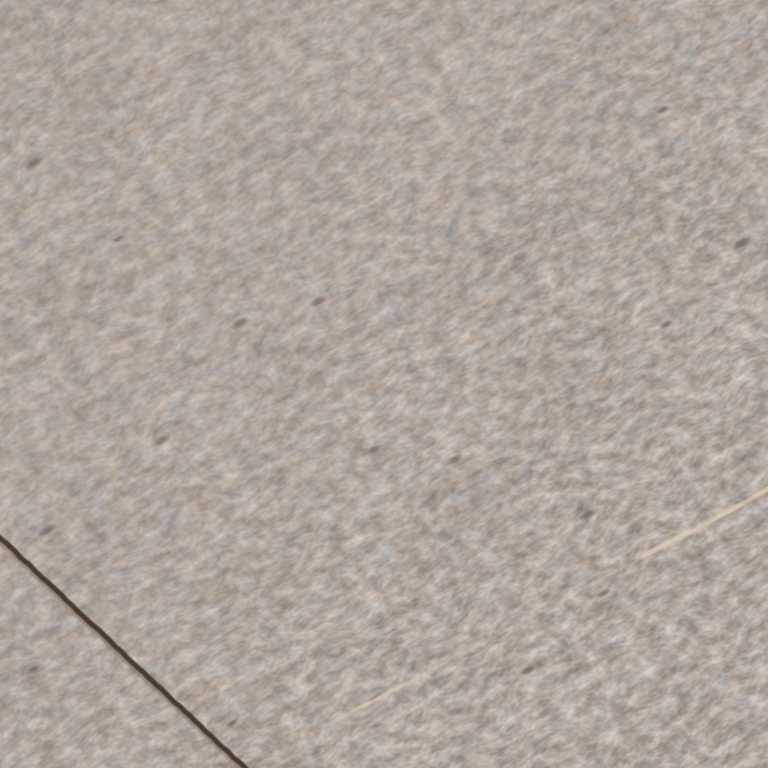
This texture is drawn by a WebGL 1 fragment shader. Its source:

```glsl
precision highp float;
// Weathered pinkish-grey stone paving seen at a slant. Stretched gradient noise
// makes the soft slanting grain, broad noise the mottling; a dark joint,
// a broken pale scratch and a few dark specks are laid over it.

uniform vec2 u_resolution;

const vec3 STONE = vec3(0.690, 0.650, 0.622);
const vec3 JOINT_DARK = vec3(0.25, 0.20, 0.17);
const vec3 JOINT_RIM = vec3(0.55, 0.47, 0.40);
const vec3 SCRATCH_PALE = vec3(0.87, 0.79, 0.70);
const vec3 SPECK_DARK = vec3(0.43, 0.37, 0.36);
const float GRAIN_ANGLE = 0.50;

float hash(vec2 p) {
  return fract(sin(dot(p, vec2(127.1, 311.7))) * 43758.5453);
}

vec2 rotate(vec2 p, float angle) {
  float c = cos(angle), s = sin(angle);
  return vec2(c * p.x + s * p.y, c * p.y - s * p.x);
}

// Dot product of a cell corner's random unit gradient with the offset to it.
float cornerSlope(vec2 cell, vec2 corner, vec2 f) {
  float a = 6.28318 * hash(cell + corner);
  return dot(vec2(cos(a), sin(a)), f - corner);
}

float gradientNoise(vec2 p) {
  vec2 cell = floor(p), f = fract(p);
  vec2 w = f * f * f * (f * (f * 6.0 - 15.0) + 10.0);
  float low = mix(cornerSlope(cell, vec2(0.0), f),
                  cornerSlope(cell, vec2(1.0, 0.0), f), w.x);
  float high = mix(cornerSlope(cell, vec2(0.0, 1.0), f),
                   cornerSlope(cell, vec2(1.0), f), w.x);
  return mix(low, high, w.y);
}

float fractalNoise(vec2 p, float gain) {
  float sum = 0.0, amplitude = 1.0;
  for (int i = 0; i < 3; i++) {
    sum += amplitude * gradientNoise(p);
    p = rotate(p, 0.12) * 1.9 + 17.3;
    amplitude *= gain;
  }
  return sum;
}

// x: position along the segment from 0 to 1, y: signed distance from its line.
vec2 alongAndAcross(vec2 p, vec2 a, vec2 b) {
  vec2 d = b - a;
  float len = length(d);
  return vec2(dot(p - a, d) / (len * len), (d.x * (p.y - a.y) - d.y * (p.x - a.x)) / len);
}

float band(float distanceFromLine, float inner, float outer) {
  return 1.0 - smoothstep(inner, outer, abs(distanceFromLine));
}

// Sparse slanted ellipses, at most one per grid cell.
float specks(vec2 p, float cells, float share) {
  vec2 cell = floor(p * cells);
  vec2 centre = 0.3 + 0.4 * vec2(hash(cell + 3.1), hash(cell + 8.7));
  vec2 q = rotate(fract(p * cells) - centre, GRAIN_ANGLE);
  float size = mix(0.6, 1.1, hash(cell + 5.9));
  float r = length(q / (size * vec2(0.19, 0.08)));
  return step(hash(cell + 1.3), share) * (1.0 - smoothstep(0.2, 1.0, r));
}

vec3 stone(vec2 uv) {
  vec2 warp = vec2(gradientNoise(uv * 11.0), gradientNoise(uv * 11.0 + 40.0));
  vec2 slanted = rotate(uv + 0.010 * warp, GRAIN_ANGLE);
  float grain = fractalNoise(slanted * vec2(37.0, 66.0), 0.75);
  float mottle = fractalNoise(slanted * vec2(5.0, 9.0) + 7.0, 0.6);
  float tint = fractalNoise(slanted * vec2(24.0, 36.0) + 61.0, 0.7);
  float contrast = mix(0.100, 0.150, smoothstep(-0.6, 0.7, uv.x - uv.y));
  vec3 colour = STONE + contrast * grain + 0.030 * mottle;
  return colour + tint * vec3(0.022, -0.003, -0.026);
}

vec3 addScratch(vec3 base, vec2 uv) {
  vec2 s = alongAndAcross(uv, vec2(0.417, 0.050), vec2(1.0, 0.362));
  float wobble = 0.0025 * gradientNoise(vec2(s.x * 14.0, 2.5));
  float breaks = smoothstep(-0.25, 0.25, gradientNoise(vec2(s.x * 22.0, 9.4)));
  float rightPart = smoothstep(0.66, 0.76, s.x);
  float leftPart = smoothstep(0.0, 0.05, s.x) * (1.0 - smoothstep(0.16, 0.30, s.x));
  float middle = 0.30 * smoothstep(0.2, 0.35, s.x);
  float strength = max(max(0.9 * rightPart, 0.65 * leftPart), middle);
  strength *= mix(breaks, 1.0, 0.35 + 0.35 * rightPart);
  float width = mix(0.0035, 0.0052, rightPart);
  return mix(base, SCRATCH_PALE, strength * band(s.y - wobble, 0.0008, width));
}

vec3 addJoint(vec3 base, vec2 uv) {
  vec2 j = alongAndAcross(uv, vec2(0.0, 0.300), vec2(0.319, 0.0));
  float across = j.y + 0.0015 * gradientNoise(vec2(j.x * 30.0, 4.7));
  vec3 colour = mix(base, JOINT_RIM, 0.7 * band(across + 0.0025, 0.002, 0.0075));
  return mix(colour, JOINT_DARK, 0.92 * band(across, 0.0012, 0.0052));
}

void main() {
  vec2 uv = gl_FragCoord.xy / u_resolution;
  vec3 colour = stone(uv);
  colour = mix(colour, SPECK_DARK, 0.65 * specks(uv, 11.0, 0.10));
  colour = addScratch(colour, uv);
  colour = addJoint(colour, uv);
  gl_FragColor = vec4(clamp(colour, 0.0, 1.0), 1.0);
}
```
